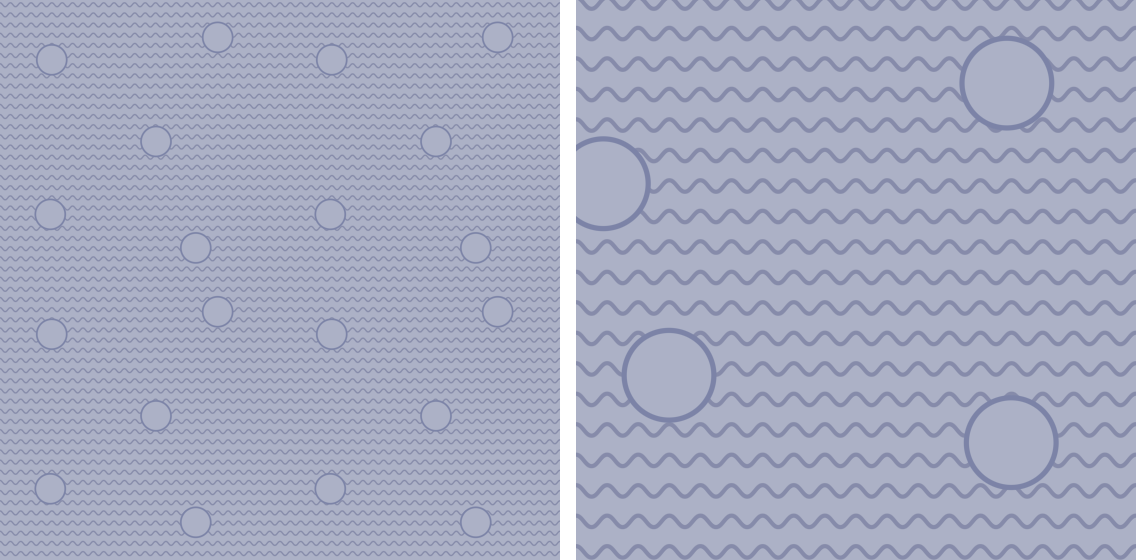
Left, the full canvas; right, a detail of the centre.
Write a WebGL 2 fragment shader that draws this pattern.

```glsl
#version 300 es
precision highp float;
// Draws rows of fine wavy lines with scattered outlined discs, on a repeating tile.

uniform vec2 u_resolution;
out vec4 fragColor;

const float TAU = 6.2831853;

// Layout, in canvas units
const vec2 TILE = vec2(0.5, 0.49);
const float WAVES_PER_TILE = 27.0;
const float ROWS_PER_TILE = 27.0;
const float FIRST_ROW = 0.0085;
const float WAVE_HEIGHT = 0.0034;
const float WAVE_STROKE = 0.0025;
const float DISC_RADIUS = 0.0267;
const float DISC_STROKE = 0.0031;

// Disc centres within one tile, measured from its top left
const int DISC_COUNT = 5;
const vec2 DISC_CENTRES[DISC_COUNT] = vec2[](
    vec2(0.0924, 0.1068),
    vec2(0.3887, 0.0667),
    vec2(0.2786, 0.2526),
    vec2(0.0898, 0.3828),
    vec2(0.3496, 0.4427)
);

const vec3 GROUND = vec3(0.675, 0.695, 0.775);
const vec3 WAVE_INK = vec3(0.525, 0.545, 0.665);
const vec3 DISC_INK = vec3(0.485, 0.515, 0.655);

// Coverage of a shape from its signed distance
float coverage(float dist, float pixel) {
    return 1.0 - smoothstep(-0.75 * pixel, 0.75 * pixel, dist);
}

// Approximate distance to the nearest wavy row
float waveDistance(vec2 p, float wavelength, float pitch, float height) {
    float k = TAU / wavelength;
    float y = (fract(p.y / pitch + 0.5) - 0.5) * pitch;
    float slope = height * k * sin(k * p.x);
    return abs(y + height * cos(k * p.x)) / sqrt(1.0 + slope * slope);
}

// Signed distance to the nearest disc of the tile
float discDistance(vec2 p, vec2 tile, float radius) {
    float nearest = 1.0;
    for (int i = 0; i < DISC_COUNT; i++) {
        vec2 offset = p - DISC_CENTRES[i];
        offset -= tile * round(offset / tile);
        nearest = min(nearest, length(offset) - radius);
    }
    return nearest;
}

void main() {
    float pixel = 1.0 / u_resolution.y;
    vec2 p = gl_FragCoord.xy * pixel;
    p.y = 1.0 - p.y;

    // Wavy rows
    float wave = waveDistance(p - vec2(0.0, FIRST_ROW), TILE.x / WAVES_PER_TILE,
                              TILE.y / ROWS_PER_TILE, WAVE_HEIGHT);
    vec3 color = mix(GROUND, WAVE_INK, coverage(wave - 0.5 * WAVE_STROKE, pixel));

    // Discs hide the rows, then receive an outline
    float disc = discDistance(p, TILE, DISC_RADIUS);
    color = mix(color, GROUND, coverage(disc, pixel));
    color = mix(color, DISC_INK, coverage(abs(disc) - 0.5 * DISC_STROKE, pixel));

    fragColor = vec4(color, 1.0);
}
```
